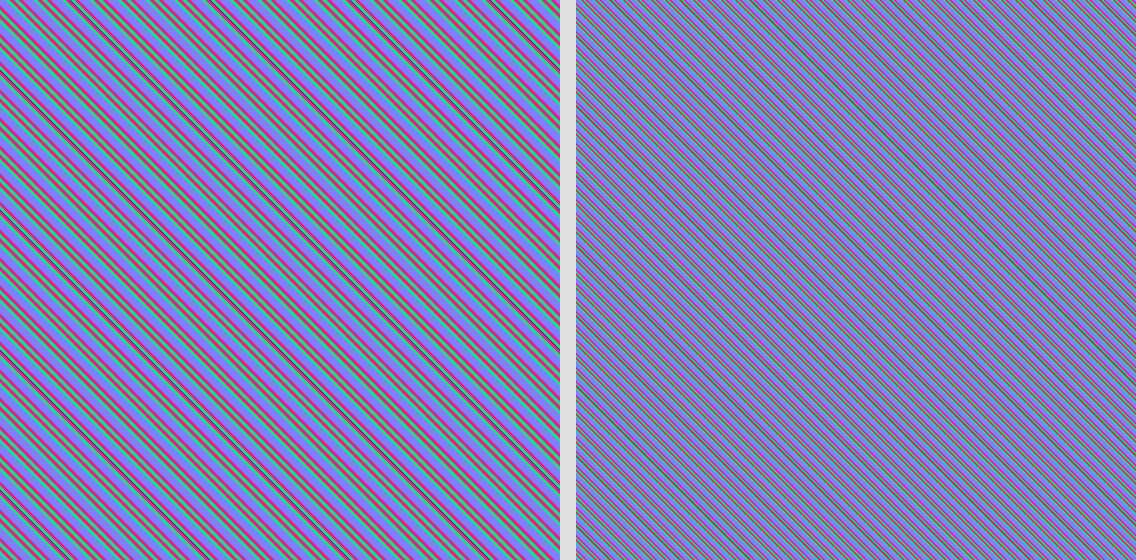
Left: one tile. Right: repeated 2 by 2.
Write a WebGL 2 fragment shader that draws this pattern.

```glsl
#version 300 es
precision highp float;

uniform vec2 u_resolution;
out vec4 fragColor;

const vec3 FLAT = vec3(0.50, 0.50, 1.00);
const vec3 GREEN_SLOPE = vec3(0.15, 0.85, 0.54);
const vec3 RED_SLOPE = vec3(0.85, 0.15, 0.54);
const vec3 CREASE = vec3(0.15, 0.15, 0.58);

// Rises from 0 to 1 where x passes edge, softened over one pixel.
float softStep(float edge, float x, float pixel) {
    return smoothstep(-0.5, 0.5, (x - edge) / pixel);
}

void main() {
    vec2 uv = gl_FragCoord.xy / u_resolution;

    // Diagonal coordinate: 20 cords across and 20 down.
    float diagonal = 20.0 * (uv.x + uv.y);
    float pixel = 20.0 / min(u_resolution.x, u_resolution.y);
    float across = fract(diagonal) - 0.5;

    // Each cord is a pair of ridges: green, red, green, red.
    vec3 color = mix(FLAT, GREEN_SLOPE, softStep(-0.316, across, pixel));
    color = mix(color, RED_SLOPE, softStep(-0.158, across, pixel));
    color = mix(color, GREEN_SLOPE, softStep(0.0, across, pixel));
    color = mix(color, RED_SLOPE, softStep(0.158, across, pixel));
    color = mix(color, FLAT, softStep(0.316, across, pixel));

    // Every fifth cord has a dark crease between its two ridges.
    float fromCrease = abs(mod(diagonal, 5.0) - 2.5);
    color = mix(color, CREASE, 1.0 - softStep(0.02, fromCrease, pixel));

    fragColor = vec4(color, 1.0);
}
```
